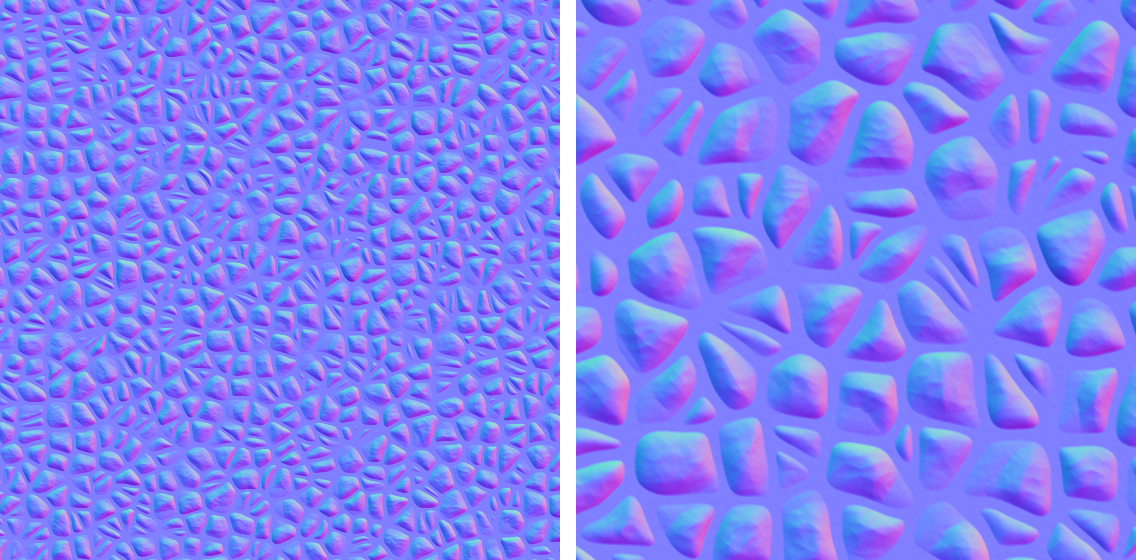
Left, the full canvas; right, a detail of the centre.
This texture map is drawn by a Shadertoy shader. Its source:

```glsl
// Tangent-space normal map of a bed of chipped, rounded pebbles.

#define CELLS 24.5     // grid cells across the canvas
#define JITTER 0.86    // scatter of the stone centres
#define SIZE_VAR 0.16  // spread of stone sizes
#define SPLIT 0.3      // share of cells cut into two slim stones
#define GAP 0.052      // least half-width of the ground between stones
#define ROUNDING 17.0  // higher means sharper outline corners
#define RIM 0.33       // width of the curved flank
#define HEIGHT 0.165   // stone height in cells
#define WARP 0.13      // irregularity of the outlines
#define GRAIN 0.0035   // fine surface roughness
#define STEP 0.022     // sampling step for the slope, in cells

vec3 hash3(vec2 p) {
    vec3 q = fract(p.xyx * vec3(0.1031, 0.1030, 0.0973));
    q += dot(q, q.yxz + 33.33);
    return fract((q.xxy + q.yzz) * q.zyx);
}

vec2 direction(float turn) {
    float a = 6.2832 * turn;
    return vec2(cos(a), sin(a));
}

float corner(vec2 cell, vec2 offset, vec2 f) {
    return dot(hash3(cell + offset).xy * 2.0 - 1.0, f - offset);
}

// Gradient noise, roughly -0.7 to 0.7
float noise(vec2 p) {
    vec2 i = floor(p), f = p - i;
    vec2 u = f * f * f * (f * (f * 6.0 - 15.0) + 10.0);
    float low = mix(corner(i, vec2(0, 0), f), corner(i, vec2(1, 0), f), u.x);
    float high = mix(corner(i, vec2(0, 1), f), corner(i, vec2(1, 1), f), u.x);
    return mix(low, high, u.y);
}

// Relief of a single stone top: lean, chipped facets and lumps
float stoneTop(vec2 q, vec2 p, vec2 id) {
    vec3 r = hash3(id + 71.3);
    vec3 s = hash3(id + 19.7);
    float top = 1.0 + dot(q, (r.xy - 0.5) * 1.5 + vec2(0.25, 0.0));
    top -= 1.7 * max(0.0, dot(q, direction(r.z)) - 0.12 * s.x);
    top -= 1.3 * max(0.0, dot(q, direction(s.y)) - 0.16 * s.z);
    vec2 local = p + 40.0 * r.xy;
    top += 0.38 * noise(local * 2.3);
    top -= 0.20 * abs(noise(local * vec2(3.2, 4.6)));
    return max(top, 0.25);
}

float height(vec2 p) {
    vec2 bend = vec2(noise(p * 1.4 + 7.5), noise(p * 1.4 + 53.2));
    vec2 w = p + WARP * bend;
    vec2 base = floor(w);

    // Weighted cells: the site with the least power distance owns the point
    vec3 sites[25];
    int owner = 0;
    float least = 1e5;
    for (int k = 0; k < 25; k++) {
        vec2 cell = base + vec2(k % 5 - 2, k / 5 - 2);
        vec3 r = hash3(cell);
        vec2 toSite = cell + 0.5 + JITTER * (r.xy - 0.5) - w;
        float power = dot(toSite, toSite) - SIZE_VAR * r.z;
        sites[k] = vec3(toSite, power);
        if (power < least) {
            least = power;
            owner = k;
        }
    }

    // Smooth minimum of the distances to all borders
    vec2 own = sites[owner].xy;
    float sum = 0.0;
    for (int k = 0; k < 25; k++) {
        if (k == owner) continue;
        float span = max(length(sites[k].xy - own), 0.05);
        sum += exp(-ROUNDING * (sites[k].z - least) / (2.0 * span));
    }

    // Some cells are cut along a line into two slim stones
    vec2 id = base + vec2(owner % 5 - 2, owner / 5 - 2);
    vec3 r = hash3(id + 133.1);
    vec2 q = -own;
    if (r.x < SPLIT) {
        float cut = dot(q, direction(r.y)) + 0.12 * (r.z - 0.5);
        sum += exp(-ROUNDING * abs(cut));
        id += cut > 0.0 ? 0.37 : 0.0;
    }
    float inside = -log(sum) / ROUNDING - GAP - 0.05 * r.z;

    // Domed profile over nearly flat ground
    float t = clamp(inside / RIM, 0.0, 1.0);
    float dome = t * (2.0 - t);
    float grain = noise(p * 8.0) + 0.5 * noise(p * 17.0 + 3.1);
    float rough = GRAIN * mix(0.6, 1.4, smoothstep(0.0, 0.3, t));
    return HEIGHT * dome * stoneTop(q, p, id) + rough * grain;
}

void mainImage(out vec4 fragColor, in vec2 fragCoord) {
    vec2 p = fragCoord / iResolution.y * CELLS + 11.0;
    vec2 e = vec2(STEP, 0.0);
    vec2 slope = vec2(height(p + e.xy) - height(p - e.xy),
                      height(p + e.yx) - height(p - e.yx)) / (2.0 * STEP);
    vec3 normal = normalize(vec3(-slope, 1.0));
    fragColor = vec4(0.5 + 0.5 * normal, 1.0);
}
```
